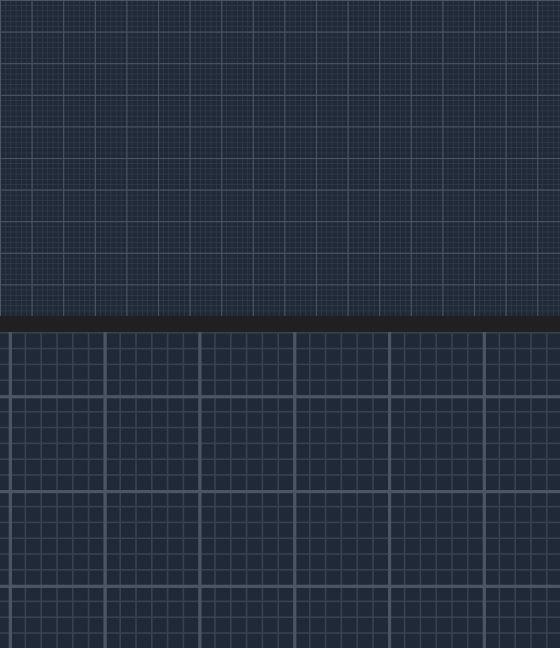
Top: the whole. Bottom: its middle third, enlarged.
Write a Shadertoy shader that draws this pattern.

```glsl
// Dark slate graph paper: a fine grid under a bolder grid of large squares.

#define ROWS 10.0             // large squares from top to bottom
#define DIVISIONS 6.0         // small squares along one large square
#define MINOR_WIDTH 0.0167    // line widths, in large squares
#define MAJOR_WIDTH 0.0333
#define PAPER_COLOR vec3(0.122, 0.161, 0.216)
#define MINOR_COLOR vec3(0.216, 0.255, 0.318)
#define MAJOR_COLOR vec3(0.294, 0.333, 0.388)

// Total line thickness crossed from zero to x; each line starts its period.
vec2 lineIntegral(vec2 x, float period, float width) {
    vec2 cell = floor(x / period);
    return cell * width + min(x - cell * period, vec2(width));
}

// Box-filtered line coverage over one pixel, for each axis.
vec2 lineCoverage(vec2 p, float period, float width, float pixel) {
    vec2 halfPixel = vec2(0.5 * pixel);
    return (lineIntegral(p + halfPixel, period, width)
          - lineIntegral(p - halfPixel, period, width)) / pixel;
}

// Blend the vertical lines, then the horizontal lines, over a base.
vec3 drawGrid(vec3 base, vec3 ink, vec2 coverage) {
    coverage = clamp(coverage, 0.0, 1.0);
    return mix(mix(base, ink, coverage.x), ink, coverage.y);
}

void mainImage(out vec4 fragColor, in vec2 fragCoord) {
    // Large-square units, measured from the upper left corner.
    float pixel = ROWS / iResolution.y;
    vec2 p = vec2(fragCoord.x, iResolution.y - fragCoord.y) * pixel;

    vec2 minor = lineCoverage(p, 1.0 / DIVISIONS, MINOR_WIDTH, pixel);
    vec2 major = lineCoverage(p, 1.0, MAJOR_WIDTH, pixel);

    vec3 color = drawGrid(PAPER_COLOR, MINOR_COLOR, minor);
    color = drawGrid(color, MAJOR_COLOR, major);
    fragColor = vec4(color, 1.0);
}
```
